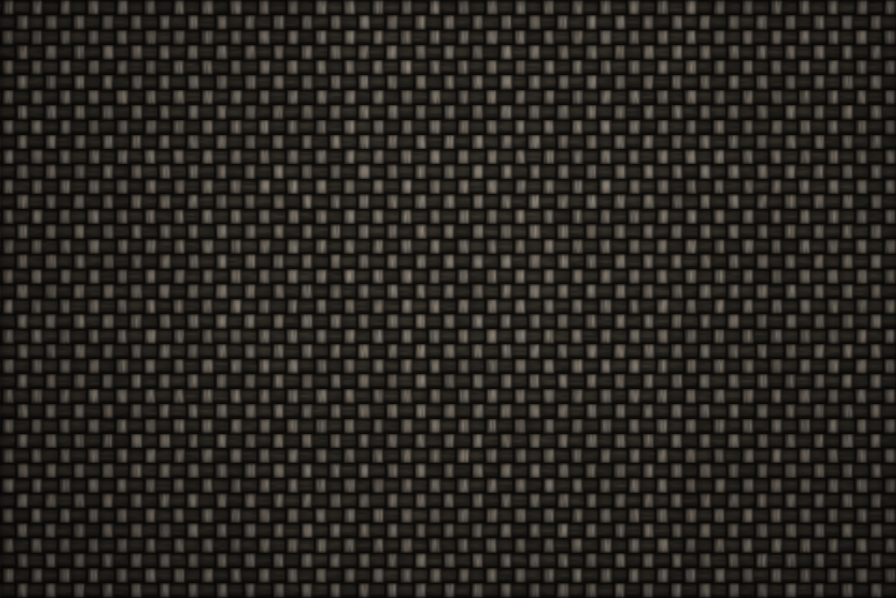
Give the GLSL for this texture, as a Shadertoy shader.

```glsl
float hash(vec2 p) {
    vec3 q = fract(p.xyx * vec3(0.1031, 0.1030, 0.0973));
    q += dot(q, q.yzx + 33.33);
    return fract((q.x + q.y) * q.z);
}

float noise(vec2 p) {
    vec2 i = floor(p), f = fract(p);
    f = f * f * (3.0 - 2.0 * f);
    return mix(mix(hash(i), hash(i + vec2(1, 0)), f.x),
               mix(hash(i + vec2(0, 1)), hash(i + vec2(1, 1)), f.x), f.y);
}

float roundBox(vec2 p, vec2 halfSize, float radius) {
    vec2 d = abs(p) - halfSize + radius;
    return length(max(d, 0.0)) + min(max(d.x, d.y), 0.0) - radius;
}

// Soft coverage of a shape, never sharper than one pixel
float cover(float d) {
    float soft = max(0.17, 28.0 / iResolution.y);
    return 1.0 - smoothstep(-soft, soft, d);
}

void mainImage(out vec4 fragColor, in vec2 fragCoord) {
    vec2 uv = fragCoord / iResolution.xy;

    // Forty rows from the top; each second row shifts by half a pair
    float y = (1.0 - uv.y) * 40.0;
    float row = floor(y);
    float u = uv.x * 31.5 + 0.5 * mod(row, 2.0) - 0.27;
    u += 0.05 * (noise(vec2(uv.x * 63.0, y * 0.5)) - 0.5);
    float v = y - row - 0.5;
    float warpId = floor(u + 0.5), weftId = floor(u);
    vec2 warpPos = vec2((u - warpId) * 1.905, v);
    vec2 weftPos = vec2((u - weftId - 0.5) * 1.905, v);
    float warpRnd = hash(vec2(warpId, row) + 7.0);
    float weftRnd = hash(vec2(weftId, row) + 91.0);

    // Dark gaps between the strands
    vec3 color = vec3(0.058, 0.050, 0.036);

    // Horizontal strands: dim, bowed, with fibres along x
    float weftFibre = noise(vec2(u * 2.5, y * 6.0 + 40.0));
    float weftRound = 1.0 - 2.6 * pow(v + 0.06, 2.0);
    float weftTuck = 1.0 - 1.1 * weftPos.x * weftPos.x;
    float weftTone = weftRound * weftTuck * (0.76 + 0.34 * weftFibre + 0.16 * weftRnd);
    vec3 weft = vec3(0.186, 0.170, 0.146) * weftTone;
    weftPos.y += 0.12 * (0.15 - weftPos.x * weftPos.x);
    color = mix(color, weft, cover(roundBox(weftPos, vec2(0.54, 0.39), 0.15)));

    // Vertical strands: pale, lit right of their middle, fibres along y
    float warpFibre = noise(vec2(uv.x * 420.0, y * 1.3));
    float warpRound = 1.0 - 3.2 * pow(warpPos.x - 0.13, 2.0);
    float warpEnds = 1.0 - 1.5 * pow(v + 0.04, 2.0);
    float warpTone = warpRound * warpEnds * (0.78 + 0.34 * warpFibre + 0.16 * warpRnd);
    vec3 tint = mix(vec3(0.464, 0.430, 0.386), vec3(0.448, 0.426, 0.392),
                    hash(vec2(row, warpId) + 23.0));
    color = mix(color, tint * warpTone, cover(roundBox(warpPos, vec2(0.39, 0.47), 0.15)));

    // Uneven columns and light falling off from above the middle
    float column = 0.95 + 0.10 * noise(vec2(uv.x * 30.0, uv.y * 2.0));
    vec2 away = (uv - vec2(0.53, 0.60)) * vec2(1.0, 0.75);
    float light = mix(1.0, 0.66, smoothstep(0.0, 0.78, length(away)));
    vec2 rim = smoothstep(vec2(0.0), vec2(0.02), min(uv, 1.0 - uv));
    light *= 0.9 + 0.1 * rim.x * rim.y;
    fragColor = vec4(color * column * light, 1.0);
}
```
